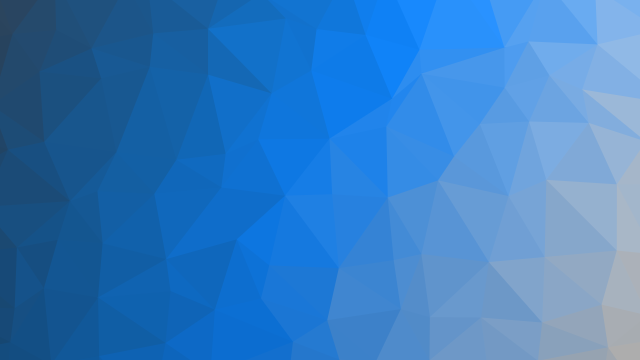
Give the GLSL for this background, as a WebGL 2 fragment shader.

```glsl
#version 300 es
precision highp float;
// Low-poly background: a jittered grid is split into flat triangles.
// Each facet takes one colour from a slanted ramp, dark slate through
// vivid blue to warm grey, sampled at its centroid with a small offset.

uniform vec2 u_resolution;
out vec4 fragColor;

const float CELL_SIZE = 0.152;   // in canvas heights
const float JITTER = 0.36;       // in cells
const int STOP_COUNT = 7;

// Colour stops: rgb, then offset from the vivid ridge in canvas widths
const vec4 RAMP[STOP_COUNT] = vec4[STOP_COUNT](
    vec4(0.15, 0.24, 0.33, -0.65),
    vec4(0.10, 0.30, 0.48, -0.45),
    vec4(0.07, 0.385, 0.67, -0.24),
    vec4(0.05, 0.475, 0.91, 0.0),
    vec4(0.30, 0.575, 0.865, 0.20),
    vec4(0.47, 0.65, 0.85, 0.36),
    vec4(0.76, 0.76, 0.76, 0.63));

vec2 hash2(vec2 p) {
    vec3 q = fract(p.xyx * vec3(0.1031, 0.1030, 0.0973));
    q += dot(q, q.yzx + 33.33);
    return fract((q.xx + q.yz) * q.zy);
}

// Grid corner moved by a random amount
vec2 meshVertex(vec2 corner) {
    return corner + JITTER * (2.0 * hash2(corner + 17.0) - 1.0);
}

// Signed distance to the line a-b, positive on its left
float edgeDistance(vec2 p, vec2 a, vec2 b) {
    vec2 e = b - a;
    vec2 v = p - a;
    return (e.x * v.y - e.y * v.x) / length(e);
}

// Smooth coverage of a counter-clockwise triangle
float triangleCoverage(vec2 p, vec2 a, vec2 b, vec2 c, float pixel) {
    float d = min(edgeDistance(p, a, b),
                  min(edgeDistance(p, b, c), edgeDistance(p, c, a)));
    return clamp(d / pixel + 0.5, 0.0, 1.0);
}

vec3 rampColor(float offset) {
    vec3 color = RAMP[0].rgb;
    for (int i = 1; i < STOP_COUNT; i++) {
        float start = RAMP[i - 1].w;
        float t = clamp((offset - start) / (RAMP[i].w - start), 0.0, 1.0);
        color = mix(color, RAMP[i].rgb, t);
    }
    return color;
}

// Ramp across a curved, slanted ridge; brighter towards the top
vec3 backgroundColor(vec2 uv, float shift) {
    float ridge = 0.375 + uv.y * (0.18 + 0.09 * uv.y);
    float light = 1.0 + 0.2 * (uv.y - 0.5);
    return rampColor(uv.x - ridge + shift) * light;
}

// Facet colour in rgb, weighted by the coverage kept in alpha
vec4 facet(vec2 p, vec2 a, vec2 b, vec2 c, float pixel, float aspect) {
    float coverage = triangleCoverage(p, a, b, c, pixel);
    if (coverage <= 0.0) return vec4(0.0);
    vec2 center = (a + b + c) / 3.0;
    vec2 variation = hash2(floor(center * 64.0)) - 0.5;
    vec2 uv = center * CELL_SIZE / vec2(aspect, 1.0);
    vec3 color = backgroundColor(uv, 0.055 * variation.x);
    color *= 1.0 + 0.035 * variation.y;
    return vec4(color, 1.0) * coverage;
}

// Sum of the facets in the cells around p
vec4 facetMesh(vec2 p, float pixel, float aspect) {
    vec4 sum = vec4(0.0);
    for (int y = -1; y <= 1; y++) {
        for (int x = -1; x <= 1; x++) {
            vec2 cell = floor(p) + vec2(x, y);
            vec2 a = meshVertex(cell);
            vec2 b = meshVertex(cell + vec2(1.0, 0.0));
            vec2 c = meshVertex(cell + vec2(1.0, 1.0));
            vec2 d = meshVertex(cell + vec2(0.0, 1.0));
            // Split along the shorter diagonal
            if (distance(a, c) < distance(b, d)) {
                sum += facet(p, a, b, c, pixel, aspect);
                sum += facet(p, a, c, d, pixel, aspect);
            } else {
                sum += facet(p, a, b, d, pixel, aspect);
                sum += facet(p, b, c, d, pixel, aspect);
            }
        }
    }
    return sum;
}

void main() {
    vec2 position = gl_FragCoord.xy / u_resolution.y;
    float aspect = u_resolution.x / u_resolution.y;
    float pixel = 1.0 / (u_resolution.y * CELL_SIZE);
    vec4 mesh = facetMesh(position / CELL_SIZE, pixel, aspect);
    vec3 base = backgroundColor(position / vec2(aspect, 1.0), 0.0);
    vec3 color = mesh.a > 0.001 ? mesh.rgb / mesh.a : base;
    fragColor = vec4(clamp(color, 0.0, 1.0), 1.0);
}
```
